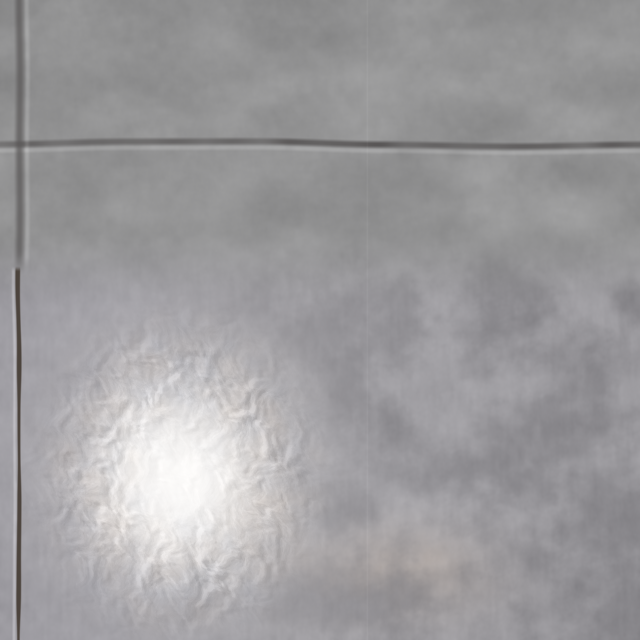
Reproduce this texture procedurally as a WebGL 2 fragment shader.

```glsl
#version 300 es
precision highp float;
// Polished concrete slabs: layered value noise mottles the grey surface,
// wavering distance bands cut the seams, and a Gaussian glow with embossed
// flakes forms the reflected light at the lower left.
uniform vec2 u_resolution;
out vec4 fragColor;

const vec3 MATTE_GREY = vec3(0.568, 0.568, 0.570);
const vec3 POLISHED_GREY = vec3(0.592, 0.586, 0.602);
const vec3 SEAM_GREY = vec3(0.345, 0.335, 0.335);
const vec3 SEAM_BROWN = vec3(0.27, 0.235, 0.205);
const vec3 GLOW_WHITE = vec3(0.985, 0.98, 0.975);
const vec3 WARM_TINT = vec3(0.022, 0.006, -0.014);
const vec2 GLOW_CENTER = vec2(0.280, 0.255);
const vec2 GLOW_STRETCH = vec2(1.04, 0.95);
const float GLOW_RADIUS = 0.153;
const float HALO_RADIUS = 0.28;
const float POLISH_HEIGHT = 0.585;
const float SEAM_X = 0.031;
const float SEAM_Y = 0.776;
const float HAIRLINE_X = 0.574;

float hash(vec2 p) {
    return fract(sin(dot(p, vec2(127.1, 311.7))) * 43758.545);
}

float noise(vec2 p) {
    vec2 cell = floor(p), f = fract(p);
    f = f * f * (3.0 - 2.0 * f);
    float low = mix(hash(cell), hash(cell + vec2(1, 0)), f.x);
    float high = mix(hash(cell + vec2(0, 1)), hash(cell + vec2(1, 1)), f.x);
    return mix(low, high, f.y);
}

// Layered noise centred on zero
float fbm(vec2 p) {
    float sum = 0.0, amplitude = 0.5;
    for (int i = 0; i < 5; i++) {
        sum += amplitude * (noise(p) - 0.5);
        p = mat2(1.6, 1.2, -1.2, 1.6) * p + 7.3;
        amplitude *= 0.5;
    }
    return sum;
}

// Soft line of a given half width around zero distance
float band(float dist, float halfWidth, float blur) {
    return 1.0 - smoothstep(halfWidth - blur, halfWidth + blur, abs(dist));
}

// Ragged paint-like height field, warped to break up the lattice
float flakeHeight(vec2 p) {
    vec2 warp = vec2(fbm(p * 24.0), fbm(p * 24.0 + 19.0));
    return fbm(p * vec2(62.0, 46.0) + warp * 3.0);
}

void main() {
    vec2 uv = gl_FragCoord.xy / u_resolution;
    float pixel = 1.0 / min(u_resolution.x, u_resolution.y);

    // Matte upper slab blending into the polished lower part
    float polish = 1.0 - smoothstep(POLISH_HEIGHT - 0.07, POLISH_HEIGHT + 0.06, uv.y);
    vec3 color = mix(MATTE_GREY, POLISHED_GREY, polish);
    color += 0.025 * (uv.x - 0.4) * (1.0 - polish);
    color -= 0.025 * polish * smoothstep(0.55, 1.0, uv.x);
    color += vec3(0.018, 0.018, 0.024) * polish * (1.0 - smoothstep(0.1, 0.5, uv.x));

    // Broad clouds, sharper blotches and fine grain
    float cloud = fbm(uv * vec2(9.0, 15.0) + 3.0);
    float blotch = fbm(uv * vec2(13.0, 15.0) + 31.0);
    float grain = fbm(uv * vec2(75.0, 58.0) + 11.0);
    float blotchy = polish * smoothstep(0.25, 0.65, uv.x);
    color += cloud * mix(0.13, 0.06, polish);
    color += smoothstep(-0.22, 0.22, blotch) * 0.085 * blotchy - 0.035 * blotchy;
    color += grain * mix(0.035, 0.05, polish);
    float brush = noise(uv * vec2(170.0, 24.0)) - 0.5;
    color += brush * 0.014 * polish;
    vec2 stain = (uv - vec2(0.62, 0.105)) * vec2(7.0, 15.0);
    color += WARM_TINT * exp(-dot(stain, stain)) * (1.0 + 3.0 * blotch);

    // Reflected light with a bright core and a faint halo
    vec2 offset = (uv - GLOW_CENTER) * GLOW_STRETCH;
    float dist = length(offset);
    float ragged = dist + 0.035 * fbm(uv * 20.0) + 0.022 * grain;
    float core = exp(-pow(ragged / GLOW_RADIUS, 2.2));
    float halo = exp(-pow(dist / HALO_RADIUS, 2.0));
    color += 0.045 * halo * vec3(1.0, 0.99, 0.99);
    color = mix(color, GLOW_WHITE, clamp(core * 1.01, 0.0, 1.0));

    // Embossed flakes, strongest in a ring around the core
    vec2 tilt = vec2(0.0035, -0.0022);
    float relief = flakeHeight(uv + tilt) - flakeHeight(uv - tilt);
    float ring = exp(-pow((dist - 0.145) / 0.075, 2.0));
    float flakes = 0.28 * ring + 0.05 * exp(-dist * dist / 0.01);
    color += clamp(relief, -0.3, 0.3) * flakes;
    color += WARM_TINT * ring * (0.35 + 2.0 * fbm(uv * 28.0 + 50.0));

    // Horizontal seam with a pale lower lip
    float sway = 0.010 * (noise(vec2(uv.x * 5.0, 4.0)) - 0.5);
    float dy = uv.y - SEAM_Y - sway;
    float wear = 0.75 + 0.5 * (noise(vec2(uv.x * 22.0, 9.0)) - 0.5);
    color += 0.065 * band(dy + 0.010, 0.003, 0.003);
    color = mix(color, SEAM_GREY, wear * band(dy, 0.0045, 0.0035));

    // Vertical seam: soft above, thin and dark below
    float upper = smoothstep(POLISH_HEIGHT - 0.02, POLISH_HEIGHT + 0.025, uv.y);
    float dx = uv.x - SEAM_X - 0.003 * (noise(vec2(2.0, uv.y * 9.0)) - 0.5);
    color += 0.065 * upper * band(dx - 0.012, 0.003, 0.003);
    color = mix(color, SEAM_GREY, 0.68 * upper * band(dx, 0.0055, 0.005));
    float lower = 1.0 - smoothstep(POLISH_HEIGHT - 0.01, POLISH_HEIGHT, uv.y);
    float crack = dx + 0.002;
    float crackWidth = 0.0028 + 0.002 * (noise(vec2(6.0, uv.y * 14.0)) - 0.5);
    color += 0.10 * lower * band(crack + 0.007, 0.002, 0.002);
    color = mix(color, SEAM_BROWN, 0.92 * lower * band(crack, crackWidth, max(0.0014, pixel)));

    // Faint pale hairline
    color += 0.022 * band(uv.x - HAIRLINE_X, 0.001, max(0.001, pixel));

    fragColor = vec4(clamp(color, 0.0, 1.0), 1.0);
}
```
